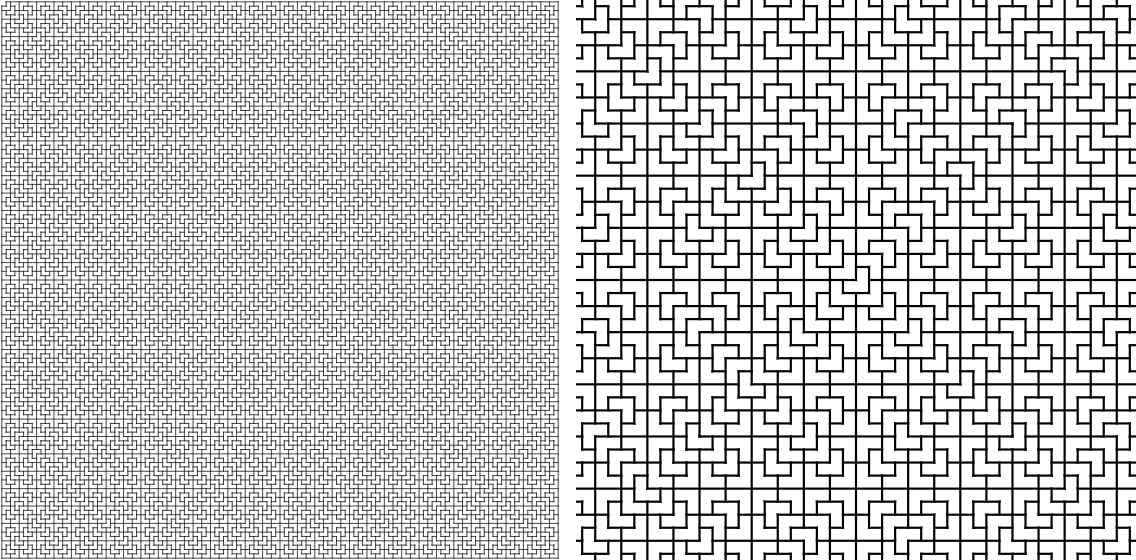
Left, the full canvas; right, a detail of the centre.
Give the GLSL for this pattern, as a WebGL 1 fragment shader.

```glsl
precision highp float;
// Draws a 128 x 128 board, one corner cell missing, tiled recursively by outlined L-trominoes.

uniform vec2 u_resolution;

const vec2 EMPTY = vec2(999.0);

// Identifies the tromino over a cell by the centre of the block that placed it.
vec2 trominoId(vec2 cell) {
  if (max(abs(cell.x), abs(cell.y)) > 64.0) return EMPTY;
  vec2 id = EMPTY;
  vec2 centre = vec2(0.0);
  vec2 missing = vec2(-1.0, 1.0);
  float halfSize = 64.0;
  for (int level = 0; level < 7; level++) {
    vec2 offset = cell - centre;
    vec2 quadrant = sign(offset);
    if (quadrant != missing) {
      // The central tromino fills the inner corner of the three intact quadrants.
      if (max(abs(offset.x), abs(offset.y)) < 1.0) id = centre;
      missing = -quadrant;
    }
    halfSize *= 0.5;
    centre += quadrant * halfSize;
  }
  return id;
}

// Distance to a unit edge leaving the vertex, or far away if both sides belong together.
float edgeDistance(vec2 sideA, vec2 sideB, float across, float along) {
  return sideA == sideB ? 9.0 : max(abs(across), -along);
}

// Smoothed coverage that keeps its weight when the line is thinner than a pixel.
float lineInk(float dist, float width, float pixel) {
  float reach = 0.5 * (max(width, pixel) + pixel);
  return min(width / pixel, 1.0) * clamp((reach - dist) / pixel, 0.0, 1.0);
}

void main() {
  float side = min(u_resolution.x, u_resolution.y);
  float cellsAcross = 128.84;
  vec2 p = (gl_FragCoord.xy - 0.5 * u_resolution) / side * cellsAcross;
  float pixel = cellsAcross / side;

  // The four cells around the nearest grid vertex.
  vec2 vertex = floor(p + 0.5);
  vec2 q = p - vertex;
  vec2 upLeft = trominoId(vertex + vec2(-0.5, 0.5));
  vec2 upRight = trominoId(vertex + vec2(0.5, 0.5));
  vec2 downLeft = trominoId(vertex + vec2(-0.5, -0.5));
  vec2 downRight = trominoId(vertex + vec2(0.5, -0.5));

  // Outlines run only between different trominoes.
  float vertical = min(edgeDistance(upLeft, upRight, q.x, q.y),
                       edgeDistance(downLeft, downRight, q.x, -q.y));
  float horizontal = min(edgeDistance(upRight, downRight, q.y, q.x),
                         edgeDistance(upLeft, downLeft, q.y, -q.x));

  float paper = (1.0 - lineInk(vertical, 0.168, pixel))
              * (1.0 - lineInk(horizontal, 0.168, pixel));
  gl_FragColor = vec4(vec3(paper), 1.0);
}
```
